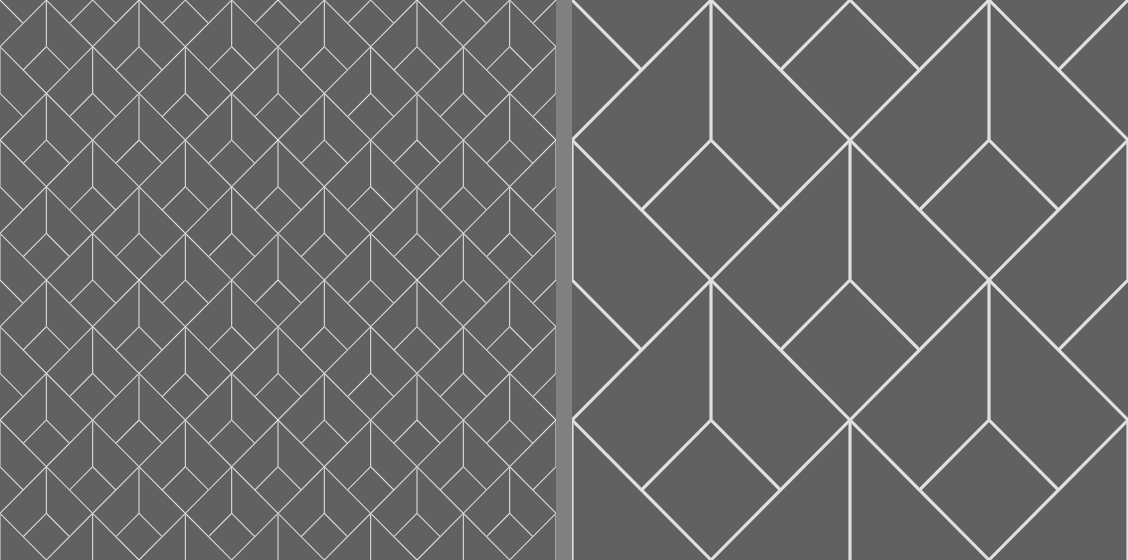
Left: the whole. Right: its middle third, enlarged.
Reproduce this pattern procedurally as a WebGL 1 fragment shader.

```glsl
precision highp float;

uniform vec2 u_resolution;

// Offset from the centre of the enclosing diamond; centres sit on a half-drop lattice.
vec2 diamondLocal(vec2 cell) {
  vec2 p = fract(cell + 0.5) - 0.5;
  return abs(p.x) + abs(p.y) > 0.5 ? p - 0.5 * sign(p) : p;
}

// Distance to the outline, the stem to the top corner and the two lower arms.
float lineDistance(vec2 p) {
  vec2 q = vec2(abs(p.x), p.y);
  float outline = abs(0.5 - q.x - abs(q.y)) * sqrt(0.5);
  float stem = length(vec2(q.x, min(q.y, 0.0)));
  float arms = length(q - vec2(1.0, -1.0) * clamp((q.x - q.y) * 0.5, 0.0, 0.25));
  return min(outline, min(stem, arms));
}

void main() {
  vec2 cell = 6.0 * gl_FragCoord.xy / u_resolution;
  float pixel = 6.0 / min(u_resolution.x, u_resolution.y);

  // Linear edge coverage keeps the hairlines even at any size.
  float coverage = clamp((0.0057 - lineDistance(diamondLocal(cell))) / pixel + 0.5, 0.0, 1.0);
  gl_FragColor = vec4(mix(vec3(0.38), vec3(0.88), coverage), 1.0);
}
```
